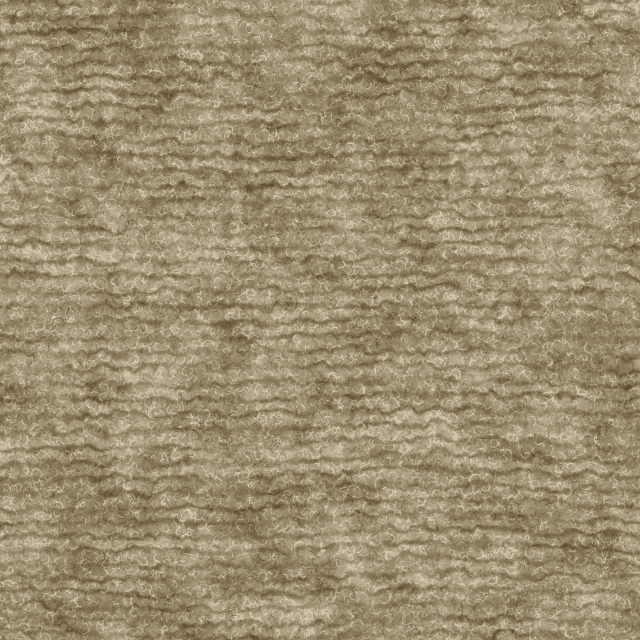
This texture is drawn by a three.js fragment shader. Its source:

```glsl
// Beige woollen pile carpet: fuzzy horizontal rows of curled fibres with mottled shading.
varying vec2 vUv;

float hash(vec2 p) {
  vec3 q = fract(p.xyx * vec3(0.1031, 0.1030, 0.0973));
  q += dot(q, q.yzx + 33.33);
  return fract((q.x + q.y) * q.z);
}

float noise(vec2 p) {
  vec2 cell = floor(p), f = fract(p);
  f = f * f * (3.0 - 2.0 * f);
  return mix(mix(hash(cell), hash(cell + vec2(1.0, 0.0)), f.x),
             mix(hash(cell + vec2(0.0, 1.0)), hash(cell + 1.0), f.x), f.y);
}

float fbm(vec2 p) {
  float sum = 0.0, weight = 0.5;
  for (int i = 0; i < 4; i++) {
    sum += weight * noise(p);
    p = mat2(0.8, 0.6, -0.6, 0.8) * p * 2.03 + 17.3;
    weight *= 0.5;
  }
  return sum / 0.9375;
}

// One layer of short curled hairs, each a partial ring of random size and tone
float curls(vec2 p, float seed) {
  vec2 cell = floor(p);
  float sum = 0.0;
  for (int j = -1; j <= 1; j++) {
    for (int i = -1; i <= 1; i++) {
      vec2 id = cell + vec2(float(i), float(j));
      vec2 key = id + seed * 37.0;
      vec2 centre = id + vec2(hash(key + 5.1), hash(key + 91.7));
      vec2 q = p - centre;
      float radius = mix(0.22, 0.68, hash(key + 43.3));
      float turn = 6.2832 * hash(key + 67.9);
      float dist = length(q);
      float stroke = 1.0 - smoothstep(0.02, 0.14, abs(dist - radius));
      float arc = smoothstep(-0.25, 0.3, dot(q / max(dist, 0.001), vec2(cos(turn), sin(turn))));
      sum += stroke * arc * (hash(key + 23.5) - 0.40);
    }
  }
  return sum;
}

void main() {
  vec2 uv = vUv;

  // Rows sag slowly across the cloth and have ragged, tufted edges
  float sag = 1.1 * (noise(uv * vec2(3.0, 4.0)) - 0.5);
  float ragged = 0.55 * (noise(uv * vec2(38.0, 42.0) + 8.0) - 0.5)
               + 0.40 * (noise(uv * vec2(95.0, 80.0) + 3.0) - 0.5);
  float row = uv.y * 42.0 + sag + ragged;
  float f = fract(row);
  float pile = smoothstep(0.0, 0.30, f) * (1.0 - smoothstep(0.62, 1.0, f));
  float gapDepth = 0.12 + 0.60 * noise(uv * vec2(14.0, 34.0) + 51.0);

  // Worn blotches, leaning slightly, and rounded tufts along the rows
  vec2 lean = vec2(uv.x + 0.35 * uv.y, uv.y);
  float blotch = fbm(lean * vec2(17.0, 21.0) + 4.0) - 0.5;
  float broad = noise(uv * 5.0 + 29.0) - 0.5;
  float tuft = noise(vec2(uv.x * 62.0, row * 1.3) + 70.0) - 0.5;

  float tone = 0.49 + gapDepth * (pile - 0.62);
  tone += 0.85 * blotch + 0.14 * broad + 0.36 * tuft;

  // Hairs show most on the raised pile
  float hairs = 0.0;
  for (int k = 0; k < 4; k++) {
    float layer = float(k);
    vec2 warp = 0.006 * vec2(noise(uv * 70.0 + layer * 9.0), noise(uv * 70.0 + 40.0 + layer * 9.0));
    hairs += curls((uv + warp) * (74.0 + 9.0 * layer) + layer * 0.37, layer + 1.0);
  }
  tone += hairs * (0.55 + 0.30 * pile);

  // Fine lint
  tone += 0.22 * (noise(uv * 300.0) - 0.5) + 0.14 * (noise(uv * vec2(190.0, 150.0) + 13.0) - 0.5);

  tone = clamp(tone, -0.3, 1.35);
  vec3 shadowBrown = vec3(0.46, 0.39, 0.27);
  vec3 paleWool = vec3(0.73, 0.68, 0.57);
  gl_FragColor = vec4(mix(shadowBrown, paleWool, tone), 1.0);
}
```
